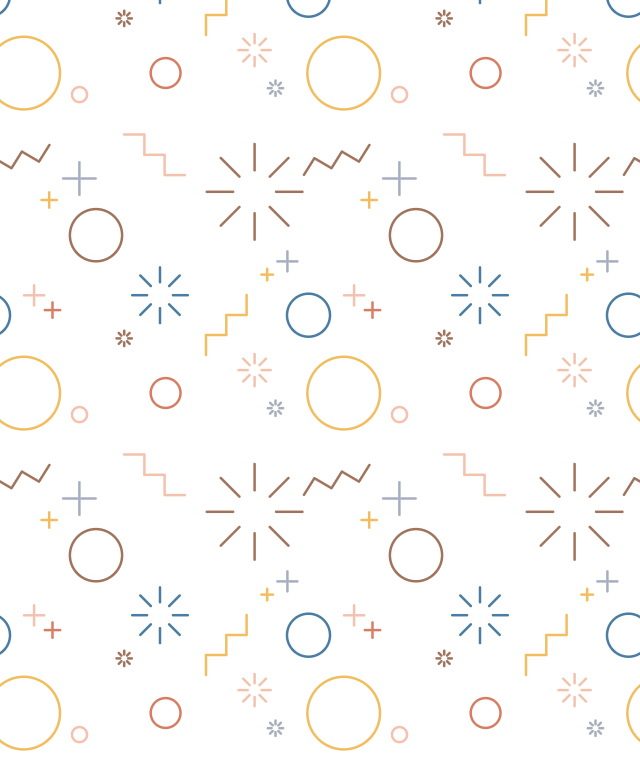
This pattern is drawn by a WebGL 1 fragment shader. Its source:

```glsl
precision highp float;
// Repeating confetti of outlined circles, ray bursts, plus signs and zigzags on white.
uniform vec2 u_resolution;

const float TILE = 320.0;       // design units per repeat
const float CANVAS = 640.0;     // design units across the canvas
const float HALF_LINE = 1.25;

const vec3 YELLOW = vec3(0.95, 0.74, 0.37);
const vec3 PINK = vec3(0.95, 0.76, 0.68);
const vec3 BROWN = vec3(0.63, 0.45, 0.36);
const vec3 BLUE = vec3(0.29, 0.49, 0.63);
const vec3 RED = vec3(0.84, 0.49, 0.39);
const vec3 GREY = vec3(0.65, 0.68, 0.75);

vec2 point;     // current position, y down
vec3 color;     // accumulated result

// Offset from the nearest repeat of a centre
vec2 wrapped(vec2 center) {
  return mod(point - center + 0.5 * TILE, TILE) - 0.5 * TILE;
}

// Reflect into the wedge between the x axis and the diagonal
vec2 foldOctant(vec2 p) {
  p = abs(p);
  return p.x > p.y ? p : p.yx;
}

float segment(vec2 p, vec2 a, vec2 b) {
  vec2 ab = b - a;
  return length(p - a - ab * clamp(dot(p - a, ab) / dot(ab, ab), 0.0, 1.0));
}

// Paint a line around the zero of a distance
void stroke(float dist, vec3 ink) {
  float pixel = CANVAS / u_resolution.x;
  color = mix(color, ink, clamp(0.5 + (HALF_LINE - dist) / pixel, 0.0, 1.0));
}

void ring(vec2 center, float radius, vec3 ink) {
  stroke(abs(length(wrapped(center)) - radius), ink);
}

void plusSign(vec2 center, float arm, vec3 ink) {
  stroke(segment(foldOctant(wrapped(center)), vec2(0.0), vec2(arm, 0.0)), ink);
}

// Eight rays from an inner to an outer radius
void burst(vec2 center, float inner, float outer, vec3 ink) {
  vec2 p = foldOctant(wrapped(center));
  vec2 diagonal = vec2(sqrt(0.5));
  float straight = segment(p, vec2(inner, 0.0), vec2(outer, 0.0));
  stroke(min(straight, segment(p, inner * diagonal, outer * diagonal)), ink);
}

// Five segments alternating between two steps
void zigzag(vec2 start, vec2 stepA, vec2 stepB, vec3 ink) {
  vec2 p = wrapped(start);
  vec2 from = vec2(0.0);
  float dist = TILE;
  for (int i = 0; i < 5; i++) {
    vec2 to = from + (mod(float(i), 2.0) < 0.5 ? stepA : stepB);
    dist = min(dist, segment(p, from, to));
    from = to;
  }
  stroke(dist, ink);
}

void main() {
  point = vec2(gl_FragCoord.x, u_resolution.y - gl_FragCoord.y) / u_resolution.x * CANVAS;
  color = vec3(1.0);

  // Circles
  ring(vec2(23.7, 73.1), 36.3, YELLOW);
  ring(vec2(96.0, 235.2), 26.1, BROWN);
  ring(vec2(308.5, 315.2), 21.5, BLUE);
  ring(vec2(165.6, 73.0), 14.9, RED);
  ring(vec2(79.5, 94.6), 7.5, PINK);

  // Bursts
  burst(vec2(254.6, 191.8), 21.5, 47.8, BROWN);
  burst(vec2(160.0, 295.2), 13.0, 27.8, BLUE);
  burst(vec2(254.6, 50.1), 7.0, 16.0, PINK);
  burst(vec2(275.5, 88.2), 4.0, 7.6, GREY);
  burst(vec2(124.2, 18.4), 4.0, 7.6, BROWN);

  // Plus signs
  plusSign(vec2(79.4, 178.5), 16.2, GREY);
  plusSign(vec2(287.4, 261.4), 9.9, GREY);
  plusSign(vec2(49.2, 200.0), 7.6, YELLOW);
  plusSign(vec2(267.2, 274.6), 5.7, YELLOW);
  plusSign(vec2(34.1, 295.3), 10.0, PINK);
  plusSign(vec2(52.5, 310.1), 7.6, RED);

  // Staircases and zigzag
  zigzag(vec2(124.2, 134.5), vec2(20.2, 0.0), vec2(0.0, 20.3), PINK);
  zigzag(vec2(206.0, 355.0), vec2(0.0, -20.0), vec2(20.3, 0.0), YELLOW);
  zigzag(vec2(304.0, 174.8), vec2(10.4, -16.6), vec2(17.1, 10.0), BROWN);

  gl_FragColor = vec4(color, 1.0);
}
```
